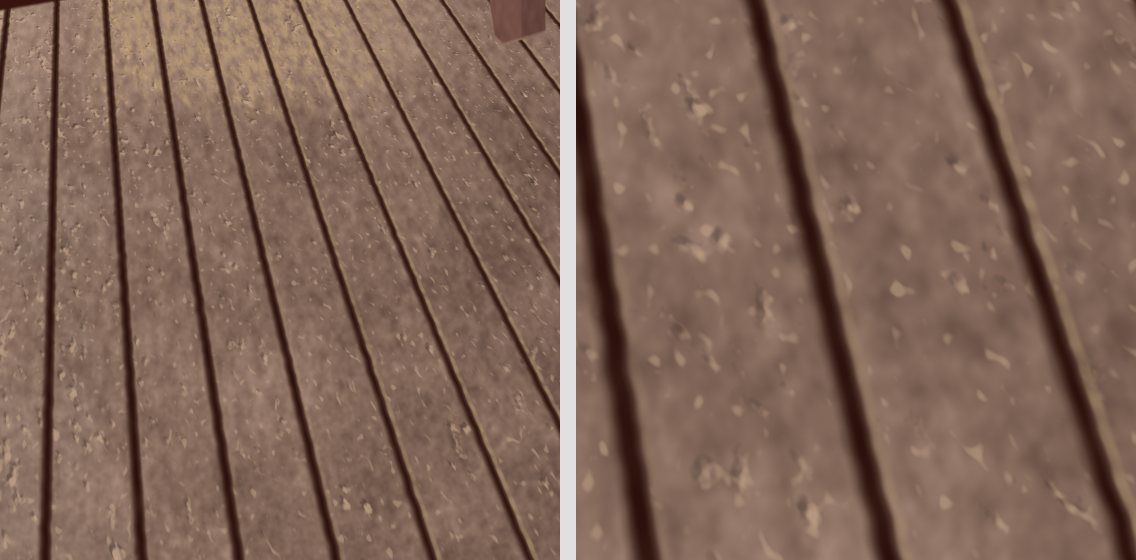
Left: the whole. Right: its middle third, enlarged.
Give the GLSL for this texture, as a Shadertoy shader.

```glsl
// Weathered deck boards seen in perspective: straight gaps fan out from one
// vanishing point, gradient noise gives stain, grain and chipped paint,
// and a square post stands on the far right corner.

const vec3 STAIN = vec3(0.42, 0.32, 0.275);
const vec3 PALE  = vec3(0.71, 0.59, 0.52);
const vec3 BARE  = vec3(0.72, 0.60, 0.46);
const vec3 CHIP  = vec3(0.77, 0.65, 0.54);
const vec3 SHADE = vec3(0.30, 0.20, 0.16);
const vec3 GAP   = vec3(0.165, 0.06, 0.04);
const vec3 POST  = vec3(0.42, 0.285, 0.25);

vec2 hash2(vec2 p) {
    vec3 q = fract(p.xyx * vec3(0.1031, 0.1030, 0.0973));
    q += dot(q, q.yzx + 33.33);
    return fract((q.xx + q.yz) * q.zy);
}

float corner(vec2 cell, vec2 offset, vec2 f) {
    return dot(hash2(cell + offset) * 2.0 - 1.0, f - offset);
}

// Gradient noise, roughly -1 to 1
float noise(vec2 p) {
    vec2 i = floor(p), f = fract(p);
    vec2 w = f * f * f * (f * (f * 6.0 - 15.0) + 10.0);
    float low  = mix(corner(i, vec2(0, 0), f), corner(i, vec2(1, 0), f), w.x);
    float high = mix(corner(i, vec2(0, 1), f), corner(i, vec2(1, 1), f), w.x);
    return 1.6 * mix(low, high, w.y);
}

float fbm(vec2 p, int octaves) {
    float sum = 0.0, gain = 0.6;
    for (int i = 0; i < octaves; i++) {
        sum += gain * noise(p);
        p = mat2(1.6, 1.2, -1.2, 1.6) * p + 7.3;
        gain *= 0.5;
    }
    return sum;
}

// Canvas point to deck: x counts boards, y runs along them, z is board width
vec3 deckCoords(vec2 p) {
    float down = 1.0 - p.y;
    float width = 0.0859 + 0.0872 * down;
    return vec3((p.x - 0.1016 + 0.0208 * down) / width, 2.0 / width, width);
}

// Coverage of ragged chips; cluster raises or lowers their density
float chips(vec2 p, float cluster) {
    return smoothstep(0.28, 0.68, fbm(p, 3) + cluster);
}

vec3 boardColor(vec2 p, vec2 deck) {
    float id = floor(deck.x);
    vec2 rnd = hash2(vec2(id + 20.0, 3.0));
    vec2 along = deck + vec2(0.0, rnd.x * 40.0);

    // Broad stain, lengthwise grain and fine speckle
    float tone = 0.37 + 0.30 * (0.45 - p.x) + 0.10 * (rnd.y - 0.5);
    tone += 0.30 * fbm(p * 5.0 + 3.0, 3);
    tone += 0.30 * fbm(along * vec2(5.0, 1.8), 3);
    tone += 0.32 * fbm(p * vec2(55.0, 48.0), 2);
    tone += 0.22 * smoothstep(0.70, 1.0, p.y);
    vec3 color = mix(STAIN, PALE, clamp(tone, -0.1, 1.15));
    float grey = smoothstep(0.1, 0.6, fbm(p * 3.5 + 11.0, 2) + 0.35 - p.x);
    color = mix(color, vec3(dot(color, vec3(0.33))) * vec3(1.1, 1.0, 0.9), 0.2 * grey);

    // Bare wood toward the far end, its limit differing by board
    float limit = 0.79 + 0.05 * rnd.x + 0.07 * noise(along * vec2(4.0, 1.0));
    float bare = smoothstep(limit - 0.02, limit + 0.05, p.y);
    bare *= smoothstep(0.13, 0.22, p.x) * (1.0 - smoothstep(0.5, 0.85, p.x));
    bare *= 0.45 + 1.3 * fbm(along * vec2(7.0, 2.5), 3);
    color = mix(color, BARE, clamp(bare, 0.0, 0.85));

    // Chipped paint in clusters, with a dark rim below each chip
    float cluster = 0.50 * fbm(along * vec2(2.2, 0.7) + 5.0, 2);
    cluster += 0.16 * smoothstep(0.35, 0.0, p.x) + 0.06 * bare - 0.04;
    vec2 q = along * vec2(7.5, 4.5);
    float chip = chips(q, cluster);
    float rim = chips(q + vec2(0.25, -0.22), cluster);
    color *= 1.0 - 0.24 * clamp(rim - chip, 0.0, 1.0);
    color = mix(color, CHIP, 0.72 * chip);
    float fleck = smoothstep(0.36, 0.78, noise(along * vec2(13.0, 7.5)));
    return mix(color, CHIP, 0.5 * fleck);
}

// Dark gap with soft shoulders and a beaded, sunlit right lip
vec3 addGap(vec3 color, vec3 deck, float pixel) {
    float side = fract(deck.x + 0.5) - 0.5;
    side += 0.012 * noise(vec2(deck.y * 5.0, floor(deck.x + 0.5) * 9.0));
    float right = smoothstep(1.5, 5.5, deck.x);
    float core = mix(0.038, 0.024, right);
    float blur = 0.024 + pixel / deck.z;
    float d = abs(side);
    float shoulder = mix(0.065, 0.045, step(0.0, side));
    color = mix(color, SHADE, 0.8 * (1.0 - smoothstep(core, core + shoulder, d)));
    float bead = 0.75 + 0.7 * noise(vec2(deck.y * 9.0, deck.x * 2.0));
    float lip = 1.0 - smoothstep(0.012, 0.042, abs(side - core - 0.042));
    color = mix(color, BARE * 0.9, clamp(lip * bead, 0.0, 1.0) * mix(0.12, 0.75, right));
    float depth = 0.92 + 0.2 * noise(vec2(deck.y * 3.0, floor(deck.x + 0.5) * 5.0));
    return mix(color, GAP, min(depth, 1.0) * (1.0 - smoothstep(core - blur, core + blur, d)));
}

// Post with two visible faces, bounded by half planes
vec3 addPost(vec3 color, vec2 p, float pixel) {
    float down = 1.0 - p.y;
    float sides = max(0.874 + 0.15 * down - p.x, p.x - 0.974);
    float base = max(down - 0.081 + 0.30 * (p.x - 0.898), down - 0.081 - (p.x - 0.898));
    float d = max(sides, base);
    float face = smoothstep(0.928, 0.934, p.x);
    vec3 wood = POST * mix(1.08, 0.92, face) + 0.05 * fbm(p * vec2(70.0, 25.0), 2);
    wood = mix(wood, PALE, 0.4 * smoothstep(-0.007, -0.001, base));
    return mix(color, wood, 1.0 - smoothstep(-pixel, pixel, d));
}

void mainImage(out vec4 fragColor, in vec2 fragCoord) {
    vec2 p = fragCoord / iResolution.xy;
    float pixel = 1.0 / iResolution.y;
    vec3 deck = deckCoords(p);
    vec3 color = addGap(boardColor(p, deck.xy), deck, pixel);
    // Shadowed beam across the far left corner
    float beam = 1.0 - p.y - 0.018 + 0.17 * p.x;
    color = mix(color, GAP * 1.3, 1.0 - smoothstep(-0.003, 0.003 + pixel, beam));
    fragColor = vec4(addPost(color, p, pixel), 1.0);
}
```
